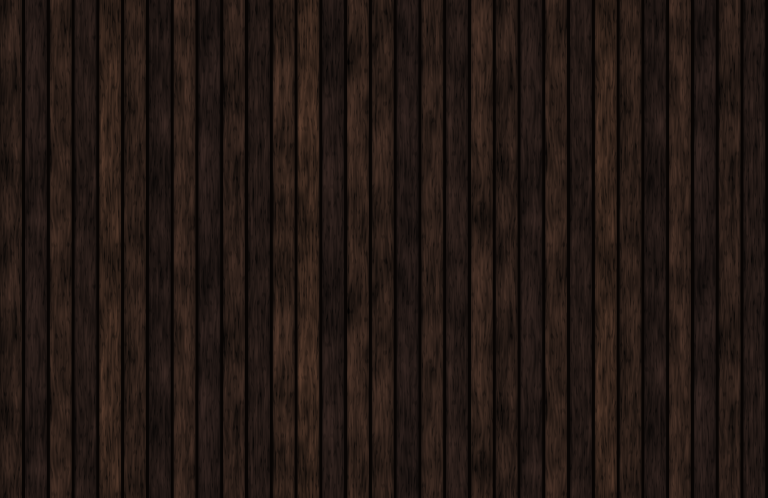
A Shadertoy shader for this texture:

```glsl
// Dark stained timber: 31 narrow upright planks split by near-black gaps.
// Each plank takes a tone from a 20-plank cycle; gradient noise stretched along
// the plank gives grain, pores and stains that wrap twice up the canvas.

const float PLANKS = 31.0;      // planks across the canvas
const float TILES_UP = 2.0;     // vertical repeats
const float CYCLE = 20.0;       // planks before tones repeat
const float FIRST_OFFSET = 0.05; // part of the first plank cut off at the left
const float GAP_HALF = 0.058;   // half gap width, in plank widths

const vec3 GAP_COLOR = vec3(0.026, 0.016, 0.012);
const vec3 DARK_WOOD = vec3(0.122, 0.086, 0.075);
const vec3 WARM_WOOD = vec3(0.212, 0.144, 0.107);

// Stain strength of each plank in the cycle: 0 dark, 1 warm
const float TONES[20] = float[20](
    0.42, 0.05, 0.55, 0.12, 0.85, 0.55, 0.05, 0.52, 0.00, 0.45,
    0.12, 0.65, 0.90, 0.05, 0.58, 0.52, 0.00, 0.46, 0.12, 0.56);

// Unit gradient at a lattice corner
vec2 gradientAt(vec2 corner) {
    vec3 h = fract(corner.xyx * vec3(0.1031, 0.1030, 0.0973));
    h += dot(h, h.yzx + 33.33);
    float angle = 6.28318 * fract((h.x + h.y) * h.z);
    return vec2(cos(angle), sin(angle));
}

float cornerValue(vec2 cell, vec2 local, vec2 corner, float periodY) {
    vec2 c = cell + corner;
    c.y = mod(c.y, periodY);
    return dot(gradientAt(c), local - corner);
}

// Gradient noise that repeats every periodY units in y
float gradientNoise(vec2 p, float periodY) {
    vec2 cell = floor(p);
    vec2 f = p - cell;
    vec2 w = f * f * f * (f * (f * 6.0 - 15.0) + 10.0);
    float low = mix(cornerValue(cell, f, vec2(0, 0), periodY),
                    cornerValue(cell, f, vec2(1, 0), periodY), w.x);
    float high = mix(cornerValue(cell, f, vec2(0, 1), periodY),
                     cornerValue(cell, f, vec2(1, 1), periodY), w.x);
    return mix(low, high, w.y);
}

// Noise on one plank: cells.x across it, cells.y along one vertical tile
float plankNoise(vec2 p, vec2 cells, float seed) {
    return gradientNoise(p * cells + vec2(seed * 41.0 + 7.37, 0.0), cells.y);
}

float bell(float x, float width) {
    return exp(-x * x / (width * width));
}

// Brightness factor of the wood at p, x across the plank and y along the tile
float woodGrain(vec2 p, float seed) {
    float sway = plankNoise(p, vec2(1.3, 5.0), seed + 23.0);
    vec2 q = vec2(p.x + 0.12 * sway, p.y);
    float stain = plankNoise(p, vec2(0.7, 5.0), seed);
    float patches = plankNoise(p, vec2(1.5, 11.0), seed + 131.0);
    float streaks = plankNoise(q, vec2(5.0, 4.0), seed + 47.0);
    float fibres = plankNoise(q, vec2(13.0, 13.0), seed + 71.0);
    float pores = smoothstep(0.1, 0.5, plankNoise(q, vec2(12.0, 30.0), seed + 95.0));
    return 1.03 + 0.55 * stain + 0.28 * patches + 0.45 * streaks
         + 0.50 * fibres - 0.28 * pores;
}

// Rubbed left edge, strongest halfway up the tile
float edgeWear(vec2 p, float tone) {
    return 0.5 * tone * bell(p.x - 0.14, 0.06) * bell(p.y - 0.5, 0.08);
}

void mainImage(out vec4 fragColor, in vec2 fragCoord) {
    vec2 uv = fragCoord / iResolution.xy;
    float across = uv.x * PLANKS + FIRST_OFFSET;
    float seed = mod(floor(across), CYCLE);
    vec2 p = vec2(fract(across), fract(uv.y * TILES_UP));

    // Wood colour with grain, wear and rounded sides
    float tone = TONES[int(seed)];
    float edge = min(p.x, 1.0 - p.x);
    float rounding = mix(0.75, 1.0, smoothstep(0.05, 0.18, edge));
    vec3 wood = mix(DARK_WOOD, WARM_WOOD, tone);
    wood *= (woodGrain(p, seed) + edgeWear(p, tone)) * rounding;

    // Gap between planks, smoothed over about a pixel
    float blur = max(0.5 * PLANKS / iResolution.x, 0.012);
    float onWood = smoothstep(GAP_HALF - blur, GAP_HALF + blur, edge);
    fragColor = vec4(mix(GAP_COLOR, wood, onWood), 1.0);
}
```
